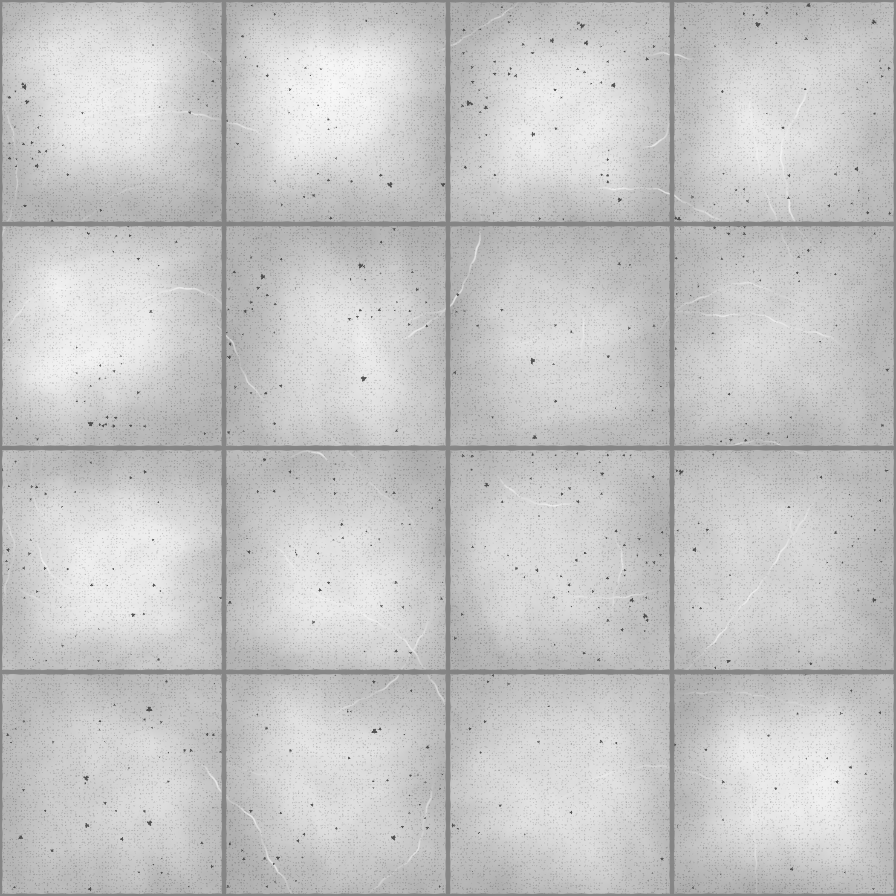
Write a WebGL 2 fragment shader that draws this texture.

```glsl
#version 300 es
precision highp float;
// Worn pale concrete tiles in a four by four grid, with grey joints, pits and hairline scratches.

uniform vec2 u_resolution;
out vec4 fragColor;

const float TILES = 4.0;
const float JOINT_HALF_WIDTH = 0.0026;
const int SCRATCHES = 44;
const vec3 JOINT_GREY = vec3(0.52);
const vec3 PIT_GREY = vec3(0.27);
const vec3 SCRATCH_WHITE = vec3(0.97);

float hash(vec2 p) {
    vec3 q = fract(p.xyx * vec3(0.1031, 0.1030, 0.0973));
    q += dot(q, q.yzx + 33.33);
    return fract((q.x + q.y) * q.z);
}

vec2 hash2(vec2 p) {
    return vec2(hash(p + 17.3), hash(p + 71.9));
}

mat2 rotation(float angle) {
    float c = cos(angle), s = sin(angle);
    return mat2(c, -s, s, c);
}

// Layered, warped sines, roughly -1 to 1
float clouds(vec2 p) {
    float sum = 0.0, amplitude = 0.6;
    for (int i = 0; i < 5; i++) {
        p = rotation(1.1) * p * 1.65 + 2.7;
        p += 0.7 * sin(p.yx * 0.8 + 1.3);
        sum += amplitude * sin(p.x) * sin(p.y);
        amplitude *= 0.68;
    }
    return sum;
}

// One ragged dot in some cells of a grid; radius is in cell units
float pits(vec2 uv, float cells, float radius, float chance, float pixel) {
    vec2 p = uv * cells, cell = floor(p);
    vec2 seed = cell + cells;
    vec2 offset = fract(p) - mix(vec2(0.27), vec2(0.73), hash2(seed));
    float angle = atan(offset.y, offset.x), phase = 6.28 * hash(seed + 5.1);
    float ragged = 1.0 + 0.25 * sin(3.0 * angle + phase) + 0.18 * sin(5.0 * angle - phase);
    float size = radius * mix(0.45, 1.0, hash(seed + 9.7)) * ragged;
    float soft = 0.7 * pixel * cells;
    return step(hash(seed + 31.0), chance) * smoothstep(soft, -soft, length(offset) - size);
}

// Thin bent stroke that fades at both ends
float scratch(vec2 uv, vec2 seed, float pixel) {
    vec2 shape = hash2(seed + 3.0), bend = hash2(seed + 8.0);
    vec2 q = rotation(6.28 * shape.x) * (uv - hash2(seed));
    float halfLength = mix(0.025, 0.14, shape.y * shape.y);
    float along = q.x / halfLength;
    float curve = halfLength * (bend.x - 0.5) * along * along;
    curve += 0.004 * bend.y * sin(q.x * 75.0 + 6.28 * bend.x);
    curve += 0.0007 * sin(q.x * 330.0 + 9.0 * bend.y);
    float slope = 1.0 + abs(bend.x - 0.5) * abs(along);
    float line = smoothstep(0.0006 + pixel, 0.0, abs(q.y - curve) / slope);
    float fade = smoothstep(1.0, 0.5, abs(along));
    float breaks = 0.65 + 0.35 * sin(q.x * 110.0 + 20.0 * shape.x);
    return line * fade * breaks * mix(0.2, 0.75, hash(seed + 12.0));
}

// Bright middle and stained rim, different on each tile
float tileTone(vec2 uv) {
    vec2 id = floor(uv * TILES);
    vec2 local = fract(uv * TILES) - 0.5;
    vec2 shifted = abs(local - 0.1 * (hash2(id + 2.0) - 0.5));
    float reach = pow(dot(pow(shifted, vec2(4.0)), vec2(1.0)), 0.25);
    reach += 0.05 * clouds(uv * 9.0 + id * 3.1);
    float glow = smoothstep(0.57, 0.13, reach) * mix(0.13, 0.22, hash(id + 4.0));
    float stain = 0.042 * clouds(uv * 8.0 + id * 5.7) + 0.014 * clouds(uv * 38.0);
    return 0.72 + glow + stain + 0.035 * (hash(id + 6.0) - 0.5);
}

// Coverage of the slightly uneven joints, also along the outer border
float joints(vec2 uv, float pixel) {
    vec2 wobble = 0.0002 * (sin(uv.yx * 173.0) + sin(uv.yx * 401.0 + 1.7));
    vec2 toLine = abs(fract(uv * TILES + 0.5) - 0.5) / TILES;
    vec2 d = toLine + wobble - JOINT_HALF_WIDTH;
    return smoothstep(0.7 * pixel, -0.7 * pixel, min(d.x, d.y));
}

void main() {
    vec2 uv = gl_FragCoord.xy / u_resolution;
    float pixel = 1.0 / min(u_resolution.x, u_resolution.y);
    vec2 id = floor(uv * TILES);

    // Concrete with fine grain
    vec3 color = vec3(tileTone(uv));
    color -= 0.13 * pits(uv, 310.0, 0.22, 0.55, pixel);
    color -= 0.10 * pits(uv + 0.37, 197.0, 0.15, 0.5, pixel);

    // Scratches run across neighbouring tiles
    float marks = 0.0;
    for (int i = 0; i < SCRATCHES; i++) {
        marks = max(marks, scratch(uv, vec2(float(i) * 7.0 + 1.0, 23.0), pixel));
    }
    color = mix(color, SCRATCH_WHITE, marks);

    // Pits gather in clusters, more on some tiles and towards the top
    float cluster = smoothstep(-0.1, 0.8, clouds(uv * 11.0 + id * 2.3));
    float density = 0.15 + cluster * mix(0.4, 1.6, hash(id + 14.0)) * mix(0.7, 1.4, uv.y);
    float holes = pits(uv, 56.0, 0.15, 0.07 * density, pixel);
    holes = max(holes, pits(uv + 0.19, 118.0, 0.17, 0.10 * density, pixel));
    color = mix(color, PIT_GREY, 0.9 * holes);

    vec3 jointColor = JOINT_GREY + 0.015 * clouds(uv * 30.0);
    color = mix(color, jointColor, joints(uv, pixel));
    fragColor = vec4(clamp(color, 0.0, 1.0), 1.0);
}
```
